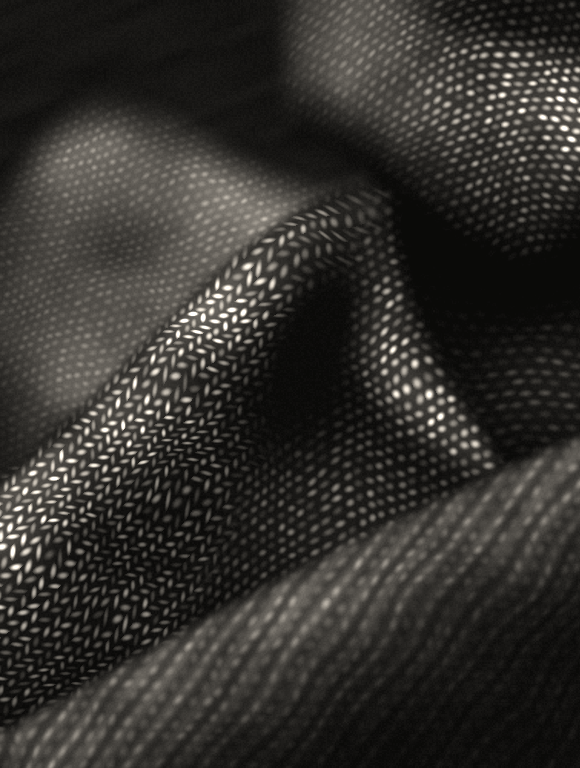
Give the GLSL for this texture, as a WebGL 1 fragment shader.

```glsl
precision highp float;
// Dark woven cloth in deep folds, with soft focus in front and behind.
uniform vec2 u_resolution;

float hash(vec2 p) {
  vec3 h = fract(vec3(p.xyx) * 0.1031);
  h += dot(h, h.yzx + 33.33);
  return fract((h.x + h.y) * h.z);
}

float noise(vec2 p) {
  vec2 i = floor(p), f = fract(p);
  f = f * f * (3.0 - 2.0 * f);
  return mix(mix(hash(i), hash(i + vec2(1, 0)), f.x),
             mix(hash(i + vec2(0, 1)), hash(i + vec2(1, 1)), f.x), f.y);
}

// Cubic curve taking the values v at the positions k.
float curve(float t, vec4 k, vec4 v) {
  vec4 d = t - k;
  return v.x * d.y * d.z * d.w / ((k.x - k.y) * (k.x - k.z) * (k.x - k.w))
       + v.y * d.x * d.z * d.w / ((k.y - k.x) * (k.y - k.z) * (k.y - k.w))
       + v.z * d.x * d.y * d.w / ((k.z - k.x) * (k.z - k.y) * (k.z - k.w))
       + v.w * d.x * d.y * d.z / ((k.w - k.x) * (k.w - k.y) * (k.w - k.z));
}

float glow(vec2 p, vec2 center, vec2 radius) {
  vec2 d = (p - center) / radius;
  return exp(-dot(d, d));
}

// Staggered oval stitches with uneven slant, place and brightness.
float weave(vec2 q, float tilt, float core) {
  float row = floor(q.y), odd = mod(row, 2.0);
  q.x += 0.5 * odd;
  vec2 id = vec2(floor(q.x), row);
  vec2 f = fract(q) - 0.5;
  f += 0.22 * (vec2(hash(id), hash(id + 17.0)) - 0.5);
  f.y += tilt * f.x * (odd * 2.0 - 0.6 - hash(id + 31.0));
  float stitch = 1.0 - smoothstep(core, 0.48, length(f * vec2(0.9, 1.05)));
  return stitch * (0.4 + 1.0 * hash(id + 5.0));
}

float cloth(float light, float gap, float stitch) {
  return light * mix(gap, 1.0, stitch);
}

void main() {
  vec2 p = gl_FragCoord.xy / u_resolution.y;
  float x = p.x, y = p.y;
  vec2 wobble = 0.02 * vec2(noise(p * 13.0), noise(p * 13.0 + 40.0));
  vec2 w = p + wobble;
  float blotch = 0.6 * noise(p * 10.0) + 0.4 * noise(p * 27.0 + 9.0);

  // Dark backdrop with faint diagonal streaks
  float lum = 0.05 + 0.035 * noise(vec2(x + y * 0.6, y - x * 0.4) * vec2(9, 60));

  // Blurred hump behind on the left
  float humpTop = curve(x, vec4(0, 0.09, 0.26, 0.48), vec4(0.75, 0.85, 0.824, 0.76));
  float humpLight = 0.25 + 0.22 * blotch
                  + 0.24 * glow(p, vec2(0.35, 0.73), vec2(0.13, 0.07))
                  + 0.10 * glow(p, vec2(0.12, 0.80), vec2(0.08, 0.06))
                  + 0.13 * glow(p, vec2(0.11, 0.51), vec2(0.07, 0.05))
                  - 0.12 * glow(p, vec2(0.15, 0.68), vec2(0.09, 0.05));
  humpLight *= 0.45 + 0.55 * smoothstep(-0.04, 0.09, x);
  humpLight *= 0.55 + 0.45 * smoothstep(0.40, 0.52, y);
  float humpStitch = weave(vec2(w.x + 0.3 * w.y, w.y - 0.3 * w.x) * vec2(72, 84), 0.1, 0.0);
  float hump = cloth(humpLight * 1.12, 0.7, humpStitch);
  lum = mix(lum, hump, 1.0 - smoothstep(-0.06, 0.03, y - humpTop));

  // Hollow at the right, crossed by faint level threads
  float hollowLight = 0.035 + 0.22 * glow(p, vec2(0.73, 0.50), vec2(0.11, 0.08));
  float hollow = cloth(hollowLight, 0.35, weave(w * vec2(42, 66), 0.0, 0.0));
  lum = mix(lum, hollow, smoothstep(0.47, 0.51, x));

  // Main fold, lit along its diagonal ridge
  float ridge = curve(x, vec4(0, 0.13, 0.30, 0.48), vec4(0.375, 0.492, 0.66, 0.76));
  float drop = ridge - y;
  float mainLight = 0.33 + 0.75 * exp(-pow((drop - 0.05) / 0.105, 2.0));
  mainLight *= smoothstep(-0.02, 0.03, drop) * mix(1.0, 0.55, smoothstep(0.25, 0.46, x));
  mainLight *= 0.55 + 0.9 * blotch;
  mainLight *= 1.0 - 0.45 * smoothstep(0.22, 0.42, drop) * (1.0 - smoothstep(0.05, 0.25, x));
  vec2 mainThread = vec2(0.74 * w.x + 0.67 * w.y, 0.74 * drop - wobble.y);
  float sharpness = smoothstep(0.46, 0.28, x);
  float body = cloth(mainLight, mix(0.28, 0.13, smoothstep(0.0, 0.2, drop)),
                     weave(mainThread * vec2(64, 82), 0.65, 0.06));

  // Inner fold and the bowl beneath it
  float innerX = curve(clamp(y, 0.36, 0.76), vec4(0.40, 0.525, 0.62, 0.714),
                       vec4(0.63, 0.505, 0.465, 0.475));
  float innerEdge = curve(clamp(y, 0.36, 0.78), vec4(0.40, 0.49, 0.58, 0.74),
                          vec4(0.647, 0.60, 0.553, 0.525));
  float crest = exp(-pow((x - innerX - 0.012) / 0.055, 2.0));
  crest *= smoothstep(0.33, 0.42, y) * (1.0 - 0.6 * smoothstep(0.62, 0.74, y));
  float innerLight = 0.05 + 0.85 * crest + 0.34 * glow(p, vec2(0.42, 0.33), vec2(0.20, 0.11));
  innerLight *= 0.7 + 0.6 * blotch;
  vec2 innerThread = vec2(0.86 * w.x + 0.5 * w.y, 0.86 * w.y - 0.5 * w.x + 0.8 * (x - 0.45) * (x - 0.45));
  float inner = cloth(innerLight, 0.22, weave(innerThread * vec2(64, 68), 0.1, 0.04));

  // Black cavity between both folds
  vec2 c = p - vec2(0.405, 0.545);
  float along = dot(c, vec2(0.42, 0.91)), across = dot(c, vec2(0.91, -0.42));
  body = mix(body, inner, smoothstep(-0.03, 0.03, across));
  float cavity = exp(-pow(along / 0.17, 2.0) - pow(across / 0.066, 2.0));
  body = mix(body, 0.03, min(1.0, 1.25 * cavity));
  float bodyMask = smoothstep(-0.015, 0.015, drop) * (1.0 - smoothstep(-0.02, 0.014, x - innerEdge));
  lum = mix(lum, body, bodyMask);

  // Rolled fold at the upper right, with shadow below
  float rollEdge = curve(x, vec4(0.37, 0.50, 0.60, 0.753), vec4(0.82, 0.765, 0.685, 0.69));
  float rise = y - rollEdge;
  float rightward = smoothstep(0.44, 0.64, x);
  lum *= 1.0 - 0.85 * smoothstep(0.47, 0.54, x) * smoothstep(-0.12, -0.01, rise);
  float rollLight = 0.28 + 0.17 * rightward + 0.58 * glow(p, vec2(0.75, 0.845), vec2(0.12, 0.075))
                  + 0.26 * glow(p, vec2(0.46, 0.93), vec2(0.06, 0.10))
                  + 0.16 * glow(p, vec2(0.57, 0.87), vec2(0.09, 0.06));
  rollLight *= smoothstep(-0.03, 0.13, rise) * (0.6 + 0.8 * blotch);
  rollLight *= 1.0 - 0.6 * smoothstep(0.0, 0.04, y + 0.2 * x - 1.06) * smoothstep(0.50, 0.60, x);
  vec2 rollThread = vec2(w.x + 0.3 * w.y, w.y + 1.3 * (x - 0.75) * (x - 0.75));
  float roll = cloth(rollLight, mix(0.72, 0.24, rightward), weave(rollThread * vec2(60, 74), 0.1, 0.04));
  float rollMask = smoothstep(-0.03, 0.025, rise) * smoothstep(0.35, 0.40, x);
  lum = mix(lum, roll, rollMask);

  // Blurred foreground fold with steep diagonal ribs
  float frontEdge = curve(x, vec4(0, 0.234, 0.43, 0.753), vec4(0.05, 0.18, 0.284, 0.434));
  float depth = frontEdge - y;
  float frontLight = 0.06 + 0.40 * exp(-pow((depth - 0.03) / 0.14, 2.0));
  frontLight *= smoothstep(-0.04, 0.03, depth) * (0.6 + 0.8 * blotch);
  vec2 frontThread = vec2(0.6 * w.x + 0.8 * w.y, 0.8 * w.x - 0.6 * w.y);
  float ribs = 0.82 + 0.18 * cos(frontThread.y * 230.0);
  float front = cloth(frontLight * ribs * 1.1, 0.62, weave(frontThread * vec2(46, 62), 0.1, 0.0));
  lum = mix(lum, front, smoothstep(-0.01, 0.016, depth));

  // Fine grain and a warm grey tint
  lum += 0.03 * (hash(floor(p * 500.0)) - 0.5);
  gl_FragColor = vec4(max(lum, 0.025) * vec3(1.03, 0.99, 0.93) + vec3(0.014, 0.013, 0.01), 1.0);
}
```
